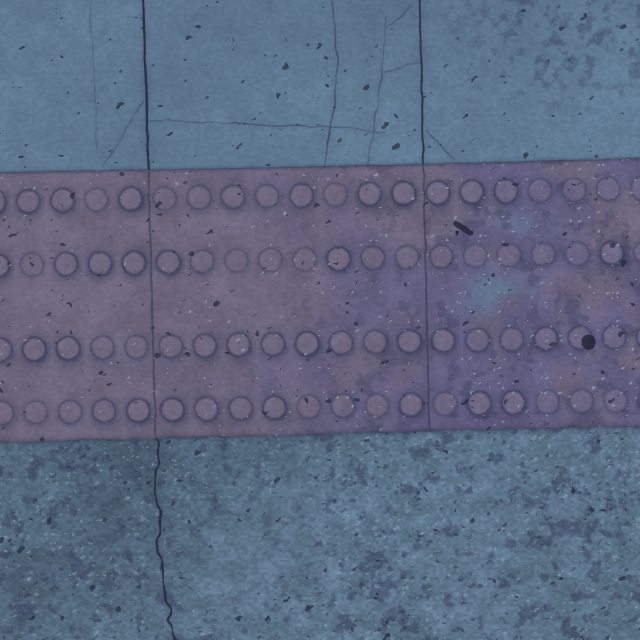
Write a Shadertoy shader that draws this texture.

```glsl
// Weathered pavement: a mauve strip of raised studs between cracked slabs and rough aggregate.
#define SLAB vec3(.372, .472, .572)
#define AGGREGATE vec3(.350, .440, .525)
#define STRIP vec3(.435, .405, .492)
#define VIOLET vec3(.385, .370, .515)
#define GRIME vec3(.215, .235, .345)
#define CHALK vec3(.600, .660, .720)
#define PITCH .0533
#define RADIUS .0178
#define GRAIN .085

float hash(vec2 p) {
    vec3 q = fract(vec3(p.xyx) * .1031);
    q += dot(q, q.yzx + 33.33);
    return fract((q.x + q.y) * q.z);
}
float noise(vec2 p) {
    vec2 i = floor(p), f = fract(p);
    f = f * f * (3. - 2. * f);
    return mix(mix(hash(i), hash(i + vec2(1, 0)), f.x),
               mix(hash(i + vec2(0, 1)), hash(i + 1.), f.x), f.y);
}
float fbm(vec2 p) {
    float sum = 0., amp = .533;
    for (int i = 0; i < 4; i++, amp *= .5) {
        sum += amp * noise(p);
        p = mat2(.8, .6, -.6, .8) * p * 2.03 + 7.1;
    }
    return sum;
}
// Irregular chips, one candidate per grid cell
float chips(vec2 p, float cells, float density) {
    p = p * cells + .5 * noise(p * cells * 2.);
    vec2 id = floor(p);
    float size = mix(.12, .34, hash(id + 5.7)), aa = cells / iResolution.y * .7;
    vec2 d = fract(p) - mix(vec2(.35), vec2(.65), vec2(hash(id + 11.3), hash(id + 23.9)));
    d.y *= 1. + hash(id + 31.);
    return step(hash(id), density) * (1. - smoothstep(size - aa, size + aa, length(d)));
}
float stroke(float d, float width) {
    float aa = .8 / iResolution.y;
    return 1. - smoothstep(max(width - aa, 0.), width + aa, abs(d));
}
float segment(vec2 p, vec2 a, vec2 b) {
    vec2 pa = p - a, ba = b - a;
    return length(pa - ba * clamp(dot(pa, ba) / dot(ba, ba), 0., 1.));
}
float spot(vec2 p, float x, float y, float w, float h) {
    vec2 d = (p - vec2(x, y)) / vec2(w, h);
    return exp(-dot(d, d));
}
// Branching cracks of the upper slab
float cracks(vec2 p) {
    const vec4 paths[11] = vec4[11](
        vec4(.520, 1., .528, .895), vec4(.528, .895, .506, .740),
        vec4(.602, .975, .599, .880), vec4(.599, .880, .572, .745),
        vec4(.140, 1., .152, .760), vec4(.225, .840, .160, .737),
        vec4(.235, .810, .390, .807), vec4(.390, .807, .600, .795),
        vec4(.600, .955, .640, .990), vec4(.603, .888, .655, .903),
        vec4(.664, .798, .712, .750));
    vec2 q = p + .012 * (vec2(fbm(p * 24.), fbm(p * 24. + 40.)) - .5);
    float ink = 0.;
    for (int i = 0; i < 11; i++) {
        float d = segment(q, paths[i].xy, paths[i].zw);
        ink = max(ink, (i < 2 ? .75 : i == 4 ? .3 : .5) * (stroke(d, .0011) + .2 * exp(-d * 260.)));
    }
    return ink * (.55 + .7 * noise(p * 32.));
}
// Four rows of worn studs: dirt halo, face and dark rim
vec3 addStuds(vec3 color, vec2 p) {
    const vec4 rowX = vec4(.0443, .0495, .0534, .0560), rowY = vec4(.685, .585, .4535, .3545);
    float aa = 1. / iResolution.y, dirt = .55 + .7 * fbm(p * 35.);
    vec3 face = mix(STRIP, VIOLET * 1.08, .5 * smoothstep(.5, 1., p.x)) * (.95 + .12 * fbm(p * 65.));
    for (int i = 0; i < 4; i++) {
        float k = round((p.x - rowX[i]) / PITCH), x = rowX[i] + k * PITCH, wear = hash(vec2(k + 9., i));
        vec2 d = p - vec2(x, rowY[i] + .0205 * x);
        float r = length(d) + .0016 * (noise(p * 110.) - .5) - RADIUS;
        float halo = exp(-max(length(d + vec2(-.002, .003)) - RADIUS, 0.) * 135.);
        color = mix(color, GRIME, halo * (.22 + .4 * wear) * dirt);
        color = mix(color, face + .6 * dot(d, vec2(-.6, .8)), (1. - smoothstep(-aa, aa, r)) * (.8 + .2 * wear));
        color = mix(color, GRIME, exp(-pow(abs(r) / .0022, 2.)) * (.3 + .35 * wear));
    }
    return color;
}
void mainImage(out vec4 fragColor, in vec2 fragCoord) {
    vec2 p = fragCoord / iResolution.xy;
    float aa = 1. / iResolution.y, ragged = .005 * (fbm(p * 45.) - .5);
    float broad = fbm(p * 5.), medium = fbm(p * 38.);
    float top = p.y - (.7305 + .014 * p.x + .008 * p.x * p.x) + ragged * .4;
    float base = p.y - (.3086 + .026 * p.x) + ragged;
    float upper = smoothstep(-aa, aa, top), lower = 1. - smoothstep(-aa, aa, base), strip = 1. - upper - lower;
    // Upper slab
    vec3 slab = SLAB * (.88 + .14 * broad + .1 * medium);
    float rough = smoothstep(.62, .85, p.x) * smoothstep(.78, .92, p.y);
    slab = mix(slab, GRIME, rough * .4 * smoothstep(.5, .75, fbm(p * 75.)));
    slab = mix(slab, GRIME, .75 * cracks(p));
    // Aggregate, with a smoother patch left of centre
    float crisp = 1. - .75 * spot(p, .38, .14, .12, .1);
    float shade = spot(p, .1, .15, .22, .25) + .7 * spot(p, .35, .3, .28, .05);
    vec3 stones = AGGREGATE * (.78 + .2 * broad + .28 * medium) * (1. - .13 * shade);
    stones = mix(stones, GRIME, crisp * .5 * (smoothstep(.56, .76, fbm(p * 60. + 9.)) + chips(p, 75., .16)));
    stones = mix(stones, CHALK, crisp * (.3 * chips(p + .31, 85., .2) + .45 * chips(p, 140., .09)));
    // Mauve strip with violet wear and chalky stains
    float right = smoothstep(.2, .8, p.x + .35 * (broad - .5));
    vec3 tiles = mix(STRIP, VIOLET, right * smoothstep(.35, .62, fbm(p * 9. + 3.))) * (.9 + .2 * fbm(p * 26.));
    float stain = spot(p, .77, .545, .055, .04) + .6 * spot(p, .79, .65, .09, .025);
    tiles = mix(tiles, SLAB, .75 * stain * smoothstep(.3, .7, medium));
    tiles = mix(tiles, GRIME, .35 * right * smoothstep(.55, .75, fbm(p * 48.)));
    tiles = addStuds(tiles, p);
    tiles = mix(tiles, CHALK, chips(p, 135., .02 + .06 * right + .15 * stain) * .6);
    vec3 color = slab * upper + stones * lower + tiles * strip;
    // Joints and strip borders
    float wobble = (noise(p * 65.) - .5) * mix(.002, .011, lower);
    float j1 = p.x - .2525 + .0285 * p.y - .018 * (1. - smoothstep(0., .15, p.y)) + wobble;
    float j2 = p.x - .678 + .022 * p.y + wobble;
    float joint = (stroke(j1, .0017) + .25 * exp(-abs(j1) * 180.)) * mix(.9, .4, strip);
    joint = max(joint, (1. - lower) * (stroke(j2, .0015) + .2 * exp(-abs(j2) * 200.)) * mix(.8, .45, strip));
    joint = max(joint, .55 * exp(-abs(top) * 420.) + .5 * exp(-abs(base) * 210.) * (.4 + medium));
    color = mix(color, GRIME * .8, min(joint, 1.));
    // Pits, debris and grain
    float pits = .65 * chips(p + .17, 65., .035) + .5 * chips(p + .53, 120., .03);
    float debris = max(stroke(segment(p, vec2(.712, .651), vec2(.735, .636)) + ragged, .005),
                       stroke(length(p - vec2(.92, .466)) + ragged * 2., .011));
    color = mix(color, GRIME * .65, max(min(pits, 1.), debris * .85));
    color *= 1. + GRAIN * (noise(p * vec2(190., 260.)) - .5) * (1. + 1.2 * lower);
    fragColor = vec4(color, 1.);
}
```
